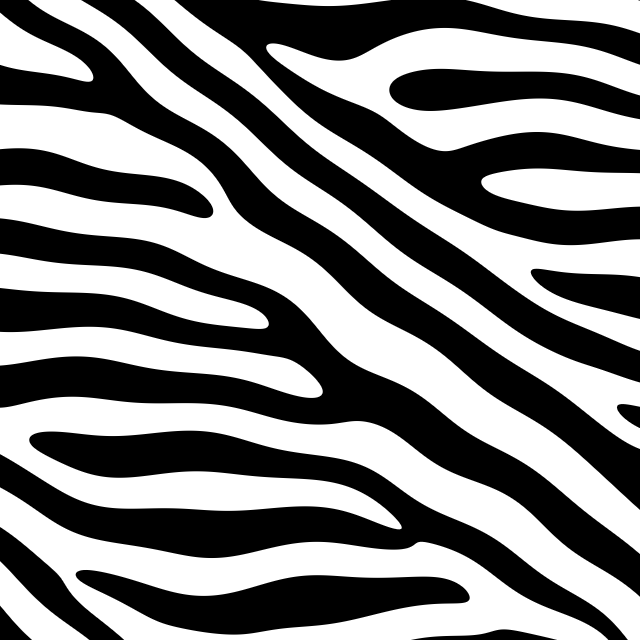
A Shadertoy shader for this pattern:

```glsl
const float TAU = 6.2831853;
const float BAND_PERIOD = 0.7071;   // steep bands repeat across the diagonal
const vec3 INK = vec3(0.0);
const vec3 PAPER = vec3(1.0);

vec2 hash22(vec2 cell) {
    vec2 s = vec2(dot(cell, vec2(127.1, 311.7)), dot(cell, vec2(269.5, 183.3)));
    return fract(sin(s) * 43758.55);
}

vec2 complexMul(vec2 a, vec2 b) {
    return vec2(a.x * b.x - a.y * b.y, a.x * b.y + a.y * b.x);
}

// Layered sines that make the stripe edges swell and sway
vec2 sway(vec2 p, float amount) {
    vec2 slow = sin(TAU * (vec2(1.4, 1.7) * p.yx + vec2(1.3, 2.1) * p + vec2(0.1, 0.6)));
    vec2 quick = sin(TAU * (vec2(3.1, 3.9) * p.yx - vec2(2.7, 2.2) * p + vec2(0.4, 0.2)));
    return amount * (slow + 0.4 * quick);
}

// Unforked stripes as a unit phasor; q.x runs across the diagonal, q.y along it
vec2 stripeWave(vec2 q, float bandCentre) {
    float crowding = 0.22 * sin(TAU * (q.x - bandCentre) / BAND_PERIOD);
    float turns = 8.7 * q.x - 5.3 * q.y + crowding + 0.15;
    return vec2(cos(TAU * turns), sin(TAU * turns));
}

// One stripe begins or ends here: a phase vortex with a soft core
vec2 forkPhasor(vec2 offset, float charge, float taper, float core) {
    vec2 w = offset * vec2(1.0, taper);
    return vec2(w.x, charge * w.y) * inversesqrt(dot(w, w) + core * core);
}

// Rows of forks bound the steep bands and bend the stripes between them
vec2 addForks(vec2 wave, vec2 q, float spacing) {
    for (int row = 0; row < 4; row++) {
        float side = float(row % 2);
        float rowPos = -0.09 + 0.34 * side + BAND_PERIOD * float(row / 2);
        for (int i = 0; i < 16; i++) {
            vec2 jitter = hash22(vec2(i, row) + 3.0) - 0.5;
            float alongPos = (float(i) - 7.5 + 0.5 * side) * spacing;
            vec2 centre = vec2(rowPos, alongPos) + jitter * vec2(0.20, 0.09);
            wave = complexMul(wave, forkPhasor(q - centre, 1.0 - 2.0 * side, 0.5, 0.011));
        }
    }
    return wave;
}

// Coverage of the positive side, one pixel wide at the edge
float smoothEdge(float value) {
    float slope = length(vec2(dFdx(value), dFdy(value)));
    return clamp(0.5 + value / max(slope, 1e-5), 0.0, 1.0);
}

void mainImage(out vec4 fragColor, in vec2 fragCoord) {
    vec2 p = fragCoord / iResolution.y;
    vec2 bent = p + sway(p, 0.012);

    // Diagonal frame
    vec2 q = vec2(bent.x + bent.y, bent.x - bent.y) * 0.70711;
    vec2 wave = addForks(stripeWave(q, 0.79), q, 0.19);

    // Uneven stripe thickness
    float thickness = sway(p * 0.9 + 0.37, 0.18).x;
    float paper = smoothEdge(wave.y + thickness);
    fragColor = vec4(mix(INK, PAPER, paper), 1.0);
}
```
